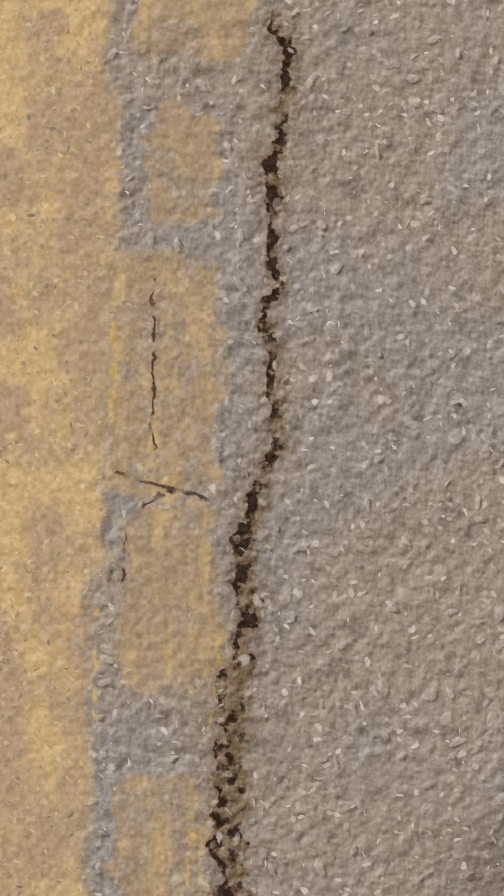
Reproduce this texture procedurally as a Shadertoy shader.

```glsl
// Worn yellow kerb paint beside rough asphalt, split by a long crumbling crack.
#define ASPHALT vec3(0.6, 0.54, 0.485)
#define ASPHALT_DARK vec3(0.46, 0.41, 0.36)
#define BLUE_GREY vec3(0.57, 0.54, 0.52)
#define TAN vec3(0.685, 0.58, 0.46)
#define YELLOW vec3(0.775, 0.655, 0.475)
#define PALE vec3(0.84, 0.79, 0.74)
#define CRACK_DARK vec3(0.19, 0.135, 0.1)
#define RELIEF 0.36
#define GRAIN 0.17
#define PATCH_WARP 0.034

float hash(vec2 p) {
    return fract(sin(dot(p, vec2(127.1, 311.7))) * 43758.5453);
}

float noise(vec2 p) {
    vec2 i = floor(p), f = fract(p);
    f = f * f * (3.0 - 2.0 * f);
    return mix(mix(hash(i), hash(i + vec2(1, 0)), f.x),
               mix(hash(i + vec2(0, 1)), hash(i + vec2(1, 1)), f.x), f.y);
}

float fbm(vec2 p) {
    float sum = 0.0, amp = 0.53;
    for (int i = 0; i < 4; i++) {
        sum += amp * noise(p);
        p = mat2(1.6, 1.2, -1.2, 1.6) * p + 7.3;
        amp *= 0.5;
    }
    return sum;
}

// Randomly turned chips, one candidate per cell
float chips(vec2 p, float cell, float density) {
    float best = 0.0;
    p /= cell;
    for (int k = 0; k < 9; k++) {
        vec2 id = floor(p) + vec2(k % 3 - 1, k / 3 - 1);
        if (hash(id + 3.7) > density) continue;
        vec2 d = p - id - 0.15 - 0.7 * vec2(hash(id), hash(id + 19.1));
        float a = 6.283 * hash(id + 41.3);
        d = mat2(cos(a), sin(a), -sin(a), cos(a)) * d;
        d.y *= 1.2 + 1.8 * hash(id + 8.9);
        float size = mix(0.14, 0.42, hash(id + 27.7));
        float m = 1.0 - smoothstep(size * 0.6, size + 0.05, length(d));
        best = max(best, m * (0.25 + 0.75 * hash(id + 61.0)));
    }
    return best;
}

// Soft rounded box
float island(vec2 p, float x, float y, float halfX, float halfY) {
    vec2 d = abs(p - vec2(x, y)) - vec2(halfX, halfY) + 0.03;
    float dist = length(max(d, 0.0)) + min(max(d.x, d.y), 0.0) - 0.03;
    return 1.0 - smoothstep(-0.009, 0.008, dist);
}

// Thin stroke between two ends
float stroke(vec2 p, float ax, float ay, float bx, float by, float width) {
    vec2 a = vec2(ax, ay), ab = vec2(bx, by) - a;
    float t = clamp(dot(p - a, ab) / dot(ab, ab), 0.0, 1.0);
    return 1.0 - smoothstep(width * 0.3, width + 0.0015, length(p - a - ab * t));
}

float bump(float y, float centre, float width) {
    return exp(-pow((y - centre) / width, 2.0));
}

float crackCentre(float y) {
    float x = 0.31 - 0.009 * smoothstep(0.2, 0.4, y) - 0.03 * smoothstep(0.5, 0.62, y);
    x += 0.009 * bump(y, 0.485, 0.025) + 0.006 * bump(y, 0.075, 0.04);
    return x - 0.016 * smoothstep(0.7, 0.83, y) + 0.012 * (noise(vec2(y * 38.0, 2)) - 0.5);
}

void mainImage(out vec4 fragColor, in vec2 fragCoord) {
    // Height is one unit, y runs downwards
    vec2 p = vec2(fragCoord.x, iResolution.y - fragCoord.y) / iResolution.y;
    vec2 wobble = vec2(fbm(p * 32.0), fbm(p * 32.0 + 51.0)) - 0.5;
    vec2 jag = vec2(fbm(p * 120.0), fbm(p * 120.0 + 33.0)) - 0.5;
    vec2 c = p + 0.006 * wobble + 0.007 * jag, s = p + 0.012 * wobble + 0.009 * jag;
    vec2 w = s + PATCH_WARP * wobble, e = vec2(0.0012, 0.0015);
    float slope = fbm((p + e) * 95.0) - fbm((p - e) * 95.0);

    // Asphalt with lit relief and pale stone chips
    vec3 road = mix(ASPHALT, BLUE_GREY, 0.7 * smoothstep(0.46, 0.72, fbm(p * 7.0 + 4.0)));
    float stain = 0.5 * smoothstep(0.54, 0.78, fbm(p * 60.0 + 9.0));
    stain = max(stain, 0.6 * smoothstep(0.09, 0.02, length(p - vec2(0.56, 0.97))));
    road = mix(road, ASPHALT_DARK, stain) + RELIEF * slope;
    road -= 0.15 * chips(c - 0.0025, 0.026, 0.5);
    float stones = max(0.65 * chips(c, 0.026, 0.5), chips(c + 0.37, 0.014, 0.36));
    road = mix(road, PALE, 0.85 * stones);

    // Kerb paint, clouded and pitted
    float cloud = fbm(p * vec2(21, 15) + 2.0) + 0.25 * jag.x - 0.1 * smoothstep(0.6, 0.75, p.y);
    vec3 kerb = mix(TAN, YELLOW, smoothstep(0.34, 0.64, cloud)) + 0.15 * slope;
    kerb = mix(kerb, ASPHALT_DARK, 0.9 * chips(c + 0.71, 0.011, 0.35) * noise(p * 25.0));
    kerb = mix(kerb, vec3(0.88, 0.79, 0.62), 0.6 * chips(c + 0.23, 0.012, 0.28));
    float edge = w.x - 0.124 + 0.024 * smoothstep(0.45, 0.75, p.y);
    vec3 col = mix(kerb, road, smoothstep(-0.016, 0.014, edge));

    // Islands of surviving paint with streaky wear
    float isle = max(island(w, 0.212, 0.015, 0.062, 0.048), island(w, 0.207, 0.183, 0.04, 0.068));
    isle = max(isle, island(w, 0.183, 0.417, 0.062, 0.136));
    isle = max(isle, island(w, 0.191, 0.664, 0.053, 0.104));
    isle = max(isle, island(w, 0.179, 0.955, 0.051, 0.085));
    isle *= 1.0 - 0.45 * smoothstep(0.48, 0.7, fbm(p * 29.0));
    float streak = smoothstep(0.42, 0.8, fbm(p * vec2(75, 19) + 30.0) + 0.2 * jag.y);
    vec3 paint = 0.96 * mix(TAN, YELLOW, streak) + 0.17 * slope;
    col = mix(col, paint, isle * 0.93);

    // Yellow ridges and hairline splits
    float ridge = max(stroke(s, 0.128, 0.36, 0.124, 0.47, 0.003), stroke(s, 0.106, 0.68, 0.107, 0.8, 0.002));
    ridge = max(ridge, stroke(s, 0.243, 0.69, 0.236, 0.81, 0.002));
    ridge = max(ridge, stroke(s, 0.216, 0.91, 0.207, 0.99, 0.002));
    float broken = smoothstep(0.25, 0.65, noise(p * 75.0));
    col = mix(col, YELLOW * vec3(1.04, 1.02, 0.8), 0.7 * ridge * broken);
    float split = max(stroke(s, 0.173, 0.31, 0.171, 0.5, 0.001), stroke(s, 0.13, 0.525, 0.232, 0.558, 0.0018));
    split = max(split, stroke(s, 0.182, 0.55, 0.143, 0.574, 0.0016));
    split = max(split, stroke(s, 0.143, 0.574, 0.137, 0.65, 0.001));
    col = mix(col, CRACK_DARK * 1.4, 0.8 * split * broken);

    // Main crack: brown shoulders, dark gap, loose rubble
    float lower = smoothstep(0.52, 0.84, p.y), start = smoothstep(0.005, 0.02, p.y);
    float across = p.x - crackCentre(p.y) + 0.014 * wobble.x + 0.016 * jag.x;
    float halfWidth = mix(0.0065, 0.019, lower) * (0.6 + 0.75 * noise(vec2(p.y * 55.0, 8)));
    vec3 brown = ASPHALT_DARK * vec3(1.03, 0.96, 0.89) + 0.5 * slope;
    col = mix(col, brown, 0.6 * start * bump(across, 0.0, halfWidth + 0.011));
    float rubble = fbm(p * 85.0 + 13.0) + 0.12 * lower + 9.0 * across;
    vec3 fill = mix(CRACK_DARK, brown, smoothstep(0.44, 0.62, rubble));
    fill = mix(fill, PALE * 0.9, 0.8 * chips(c + 0.12, 0.02, 0.35 + 0.25 * lower));
    float gap = 1.0 - smoothstep(-0.002, 0.002, abs(across) - halfWidth);
    col = mix(col, fill, 0.94 * gap * start);

    col += GRAIN * (fbm(p * 210.0) - 0.5);
    fragColor = vec4(col, 1.0);
}
```
